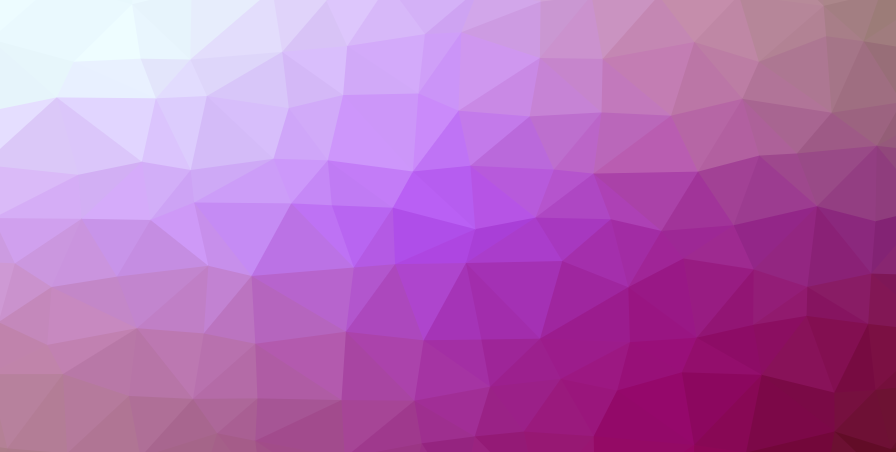
Give the GLSL for this background, as a WebGL 1 fragment shader.

```glsl
precision highp float;
// Low-poly mosaic: jittered triangles shaded by a white, violet and crimson gradient mesh.
uniform vec2 u_resolution;

const vec2 CELL = vec2(0.15, 0.125);

vec2 hash2(vec2 p) {
  return fract(sin(vec2(dot(p, vec2(127.1, 311.7)), dot(p, vec2(269.5, 183.3)))) * 43758.5);
}

// Jittered grid vertex, in canvas heights measured from the top left
vec2 vertex(vec2 id) {
  return (id + (hash2(id) - 0.5) * vec2(0.62, 0.54)) * CELL - vec2(0.0, 0.02);
}

// Five evenly spaced colour stops, t from 0 to 4
vec3 ramp(float t, vec3 a, vec3 b, vec3 c, vec3 d, vec3 e) {
  vec3 col = mix(a, b, clamp(t, 0.0, 1.0));
  col = mix(col, c, clamp(t - 1.0, 0.0, 1.0));
  col = mix(col, d, clamp(t - 2.0, 0.0, 1.0));
  return mix(col, e, clamp(t - 3.0, 0.0, 1.0));
}

// Colour mesh: five horizontal ramps blended from top to bottom
vec3 gradient(vec2 p) {
  float x = 4.0 * p.x * u_resolution.y / u_resolution.x;
  vec3 top = ramp(x, vec3(0.92, 0.98, 1.0), vec3(0.90, 0.91, 0.98),
    vec3(0.83, 0.68, 0.97), vec3(0.79, 0.57, 0.69), vec3(0.62, 0.50, 0.48));
  vec3 upper = ramp(x, vec3(0.89, 0.87, 0.99), vec3(0.86, 0.80, 0.99),
    vec3(0.79, 0.54, 0.98), vec3(0.75, 0.44, 0.68), vec3(0.60, 0.40, 0.48));
  vec3 middle = ramp(x, vec3(0.82, 0.64, 0.94), vec3(0.79, 0.58, 0.97),
    vec3(0.69, 0.29, 0.94), vec3(0.64, 0.18, 0.62), vec3(0.53, 0.16, 0.48));
  vec3 lower = ramp(x, vec3(0.77, 0.53, 0.69), vec3(0.74, 0.46, 0.72),
    vec3(0.65, 0.20, 0.68), vec3(0.60, 0.06, 0.48), vec3(0.49, 0.06, 0.27));
  vec3 bottom = ramp(x, vec3(0.68, 0.50, 0.55), vec3(0.65, 0.38, 0.54),
    vec3(0.60, 0.16, 0.52), vec3(0.58, 0.01, 0.37), vec3(0.37, 0.06, 0.14));
  vec3 col = ramp(4.0 * p.y, top, upper, middle, lower, bottom);
  // Pale glow in the top left corner
  float glow = 1.0 - smoothstep(0.3, 0.62, length(p * vec2(1.0, 2.0)));
  return mix(col, vec3(0.92, 0.98, 1.0), glow);
}

// Signed distance from the line a-b
float side(vec2 p, vec2 a, vec2 b) {
  vec2 e = normalize(b - a);
  return e.x * (p.y - a.y) - e.y * (p.x - a.x);
}

// Flat triangle colour, weighted by its smooth coverage
vec4 facet(vec2 p, vec2 a, vec2 b, vec2 c) {
  float inside = min(side(p, a, b), min(side(p, b, c), side(p, c, a)));
  float cover = clamp(0.5 + inside * u_resolution.y, 0.0, 1.0);
  if (cover <= 0.0) return vec4(0.0);
  vec2 center = (a + b + c) / 3.0;
  vec3 col = gradient(center) + (hash2(floor(center * 200.0)).x - 0.5) * 0.03;
  return vec4(col, 1.0) * cover;
}

void main() {
  vec2 p = vec2(gl_FragCoord.x, u_resolution.y - gl_FragCoord.y) / u_resolution.y;
  vec2 cell = floor((p + vec2(0.0, 0.02)) / CELL);
  vec4 sum = vec4(0.0);

  // Split each nearby quad along its shorter diagonal
  for (int j = -1; j <= 1; j++) {
    for (int i = -1; i <= 1; i++) {
      vec2 id = cell + vec2(float(i), float(j));
      vec2 a = vertex(id);
      vec2 b = vertex(id + vec2(1.0, 0.0));
      vec2 c = vertex(id + vec2(1.0, 1.0));
      vec2 d = vertex(id + vec2(0.0, 1.0));
      if (distance(a, c) < distance(b, d)) {
        sum += facet(p, a, b, c) + facet(p, a, c, d);
      } else {
        sum += facet(p, a, b, d) + facet(p, b, c, d);
      }
    }
  }
  gl_FragColor = vec4(sum.rgb / max(sum.a, 0.001), 1.0);
}
```
